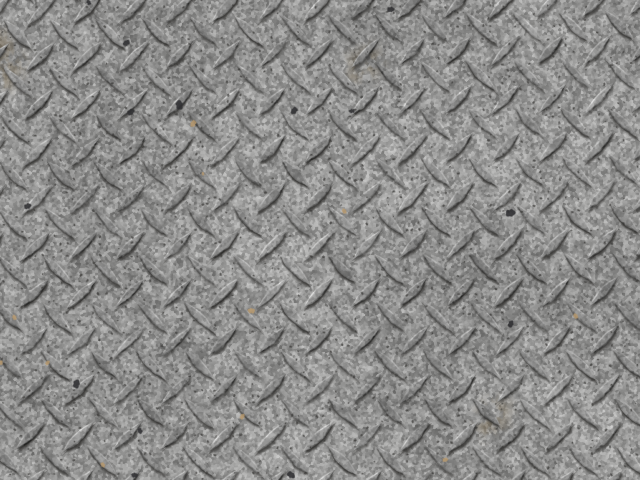
Write a Shadertoy shader that draws this texture.

```glsl
const vec2 PITCH = vec2(0.0983, 0.0998);   // repeat size, in canvas heights
const vec2 LIGHT = vec2(-0.22, 0.97);
const vec3 STEEL = vec3(0.588, 0.588, 0.584);
const vec3 LUG_TOP = vec3(0.548, 0.548, 0.545);
const vec3 GRIME = vec3(0.22, 0.216, 0.208);
const vec3 RUST = vec3(0.44, 0.37, 0.25);
const vec3 DARK_STONE = vec3(0.19, 0.19, 0.20);
const vec3 TAN_STONE = vec3(0.72, 0.60, 0.43);

float hash(vec2 p) {
    vec3 q = fract(p.xyx * vec3(0.1031, 0.1030, 0.0973));
    q += dot(q, q.yzx + 33.33);
    return fract((q.x + q.y) * q.z);
}

vec2 hash2(vec2 p) {
    return vec2(hash(p), hash(p + 57.3));
}

// Random tone of the nearest scattered points, softly blended, about -0.5 to 0.5
float cellularTone(vec2 p) {
    vec2 id = floor(p);
    float sum = 0.0, total = 0.0;
    for (int j = -1; j <= 1; j++)
        for (int i = -1; i <= 1; i++) {
            vec2 cell = id + vec2(i, j);
            vec2 away = cell + hash2(cell) - p;
            float weight = exp(-7.0 * dot(away, away));
            sum += weight * (hash(cell + 91.7) - 0.5);
            total += weight;
        }
    return sum / total;
}

float layeredSines(vec2 p) {
    float sum = 0.0, amp = 0.5;
    for (int i = 0; i < 5; i++) {
        p = mat2(0.8, 0.6, -0.6, 0.8) * p * 1.7 + 1.3;
        sum += amp * sin(p.x + 1.5 * sin(p.y));
        amp *= 0.6;
    }
    return sum;
}

// Pointed lens: x across, y along
float lens(vec2 p, float halfWidth, float halfLength) {
    float r = (halfLength * halfLength + halfWidth * halfWidth) / (2.0 * halfWidth);
    return length(vec2(abs(p.x) + r - halfWidth, p.y)) - r;
}

// Sparse round marks, at most one per cell
float scatter(vec2 p, float freq, float chance, float radius, float blur, float seed) {
    vec2 g = p * freq, id = floor(g), key = id + seed;
    vec2 q = g - id - mix(vec2(0.3), vec2(0.7), hash2(key));
    float size = radius * mix(0.5, 1.2, hash(key + 3.7));
    float turn = atan(q.y, q.x) + 6.3 * hash(key + 5.1);
    float d = length(q) + size * (0.18 * sin(2.0 * turn) + 0.08 * sin(5.0 * turn));
    return step(hash(key + 9.4), chance) * (1.0 - smoothstep(size - blur, size + blur, d));
}

// Plate coordinates with a slight camera tilt
vec2 plateCoords(vec2 p) {
    float u = (p.x + 0.002) / (1.0 - 0.0436 * p.y);
    float v = (p.y + 0.010 - 0.006 * p.x) / (1.0 + 0.018 * p.x);
    return vec2(u, v) / PITCH;
}

// One family of raised lugs: shadow, bevel and worn top
vec3 addLugs(vec3 col, vec2 uv, vec2 across, float seed, float wear, float grain, float px) {
    vec2 id = round(uv), q = uv - id;
    vec2 rnd = hash2(id + seed);
    q += 0.03 * (rnd - 0.5);
    mat2 toLocal = transpose(mat2(across, vec2(-across.y, across.x)));
    float halfWidth = mix(0.080, 0.096, rnd.x);
    float halfLength = mix(0.40, 0.45, rnd.y);
    vec2 local = toLocal * q;
    float d = lens(local, halfWidth, halfLength) + 0.008 * wear;
    float dShadow = lens(toLocal * (q - vec2(0.012, -0.062)), halfWidth, halfLength);

    float shadow = 1.0 - smoothstep(-0.045, 0.035, dShadow + 0.025 * wear);
    float dirt = exp(-max(d, 0.0) * 20.0) * smoothstep(-0.2, 0.7, wear + 0.4 * rnd.y);
    col = mix(col, GRIME, 0.80 * shadow * mix(0.65, 1.1, rnd.x) + 0.22 * dirt * (1.0 - shadow));

    float top = 1.0 - smoothstep(-px, px, d);
    vec3 face = LUG_TOP + 0.08 * (rnd.y - 0.5) + 0.6 * grain + 0.035 * wear;
    col = mix(col, face, top);

    vec2 normal = across * clamp(local.x / 0.03, -1.0, 1.0);
    float bevel = exp(-pow((d + 0.010) / 0.020, 2.0));
    float lit = dot(normal, LIGHT);
    return col + bevel * lit * (lit > 0.0 ? 0.17 : 0.27) * (0.85 + 0.6 * wear);
}

void mainImage(out vec4 fragColor, in vec2 fragCoord) {
    vec2 p = (fragCoord - 0.5 * iResolution.xy) / iResolution.y;
    float px = 1.0 / iResolution.y;
    vec2 uv = plateCoords(p);

    // Uneven, pitted steel
    float broad = layeredSines(p * 4.0);
    float wear = layeredSines(p * 48.0 + 4.0);
    float grain = 0.24 * cellularTone(p * 190.0) + 0.11 * cellularTone(p * 70.0);
    vec3 col = STEEL + 0.040 * broad + 0.034 * wear + grain;

    // Rust stains, below the lugs
    float stain = scatter(p + 0.012 * wear, 4.0, 0.16, 0.18, 0.14, 21.0);
    col = mix(col, RUST, 0.5 * stain * smoothstep(-0.6, 0.6, wear));

    // Two lug directions, staggered by half a repeat
    float edge = 0.8 * px / PITCH.y;
    float lugGrain = grain + 0.05 * broad;
    col = addLugs(col, uv, vec2(-0.7071, 0.7071), 11.0, wear, lugGrain, edge);
    col = addLugs(col, uv - 0.5, vec2(0.7071, 0.7071), 37.0, wear, lugGrain, edge);

    // Grit and loose stones
    col = mix(col, GRIME, 0.7 * scatter(p, 75.0, 0.13, 0.17, 75.0 * px, 5.0));
    col = mix(col, DARK_STONE, 0.9 * scatter(p, 9.0, 0.10, 0.075, 9.0 * px, 43.0));
    col = mix(col, TAN_STONE, 0.85 * scatter(p, 10.0, 0.07, 0.055, 10.0 * px, 71.0));

    fragColor = vec4(clamp(col, 0.0, 1.0), 1.0);
}
```
